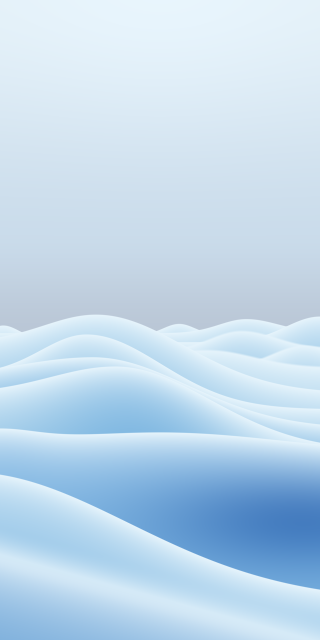
Reproduce this background procedurally as a Shadertoy shader.

```glsl
// Pale winter sky above layered, softly glowing blue snow dunes.

const vec3 RIM = vec3(0.90, 0.955, 0.985);
const vec3 FAR_SNOW = vec3(0.70, 0.84, 0.93);
const vec3 MID_SNOW = vec3(0.58, 0.77, 0.90);
const vec3 HILL_BLUE = vec3(0.45, 0.69, 0.87);
const vec3 SLOPE_BLUE = vec3(0.48, 0.70, 0.88);
const vec3 DEEP_BLUE = vec3(0.22, 0.45, 0.73);
const vec3 NEAR_SNOW = vec3(0.60, 0.78, 0.91);
const vec3 FRONT_BLUE = vec3(0.42, 0.64, 0.84);

float bell(float t) {
    return exp(-t * t);
}

// Crest height: one peak (x, height), with a base and width on each side.
float ridge(float x, vec2 peak, vec2 leftSide, vec2 rightSide) {
    vec2 side = x < peak.x ? leftSide : rightSide;
    return mix(side.x, peak.y, bell((x - peak.x) / side.y));
}

// Covers everything under the crest, fading from bright rim to body colour.
vec3 addDune(vec3 behind, float y, float crest, vec3 body, float falloff, float softness) {
    float depth = crest - y;
    float shade = 1.0 - exp(-max(depth, 0.0) / falloff);
    float cover = smoothstep(-softness, softness * 0.5, depth);
    return mix(behind, mix(RIM, body, shade), cover);
}

vec3 skyColor(vec2 p) {
    vec3 horizon = vec3(0.735, 0.785, 0.845);
    vec3 middle = vec3(0.795, 0.865, 0.925);
    vec3 zenith = vec3(0.90, 0.95, 0.98);
    vec3 sky = mix(horizon, middle, smoothstep(0.47, 0.64, p.y));
    sky = mix(sky, zenith, smoothstep(0.58, 1.02, p.y));
    float halo = bell((p.x - 0.5) / 0.45) * smoothstep(0.6, 1.0, p.y);
    return sky + 0.018 * (halo - 0.4);
}

vec3 farDunes(vec3 color, vec2 p, float edge) {
    float leftKnoll = ridge(p.x, vec2(0.01, 0.491), vec2(0.47, 0.06), vec2(0.47, 0.07));
    float midKnoll = ridge(p.x, vec2(0.56, 0.4935), vec2(0.476, 0.07), vec2(0.476, 0.07));
    float rightKnoll = ridge(p.x, vec2(0.77, 0.501), vec2(0.479, 0.12), vec2(0.48, 0.14));
    float edgeKnoll = ridge(p.x, vec2(1.0, 0.505), vec2(0.465, 0.15), vec2(0.465, 0.15));
    float saddle = ridge(p.x, vec2(0.755, 0.482), vec2(0.45, 0.14), vec2(0.455, 0.15));
    float swell = ridge(p.x, vec2(0.95, 0.459), vec2(0.425, 0.14), vec2(0.425, 0.15));
    float apron = ridge(p.x, vec2(0.65, 0.452), vec2(0.44, 0.2), vec2(0.425, 0.2));

    color = addDune(color, p.y, leftKnoll, FAR_SNOW, 0.035, edge);
    color = addDune(color, p.y, midKnoll, FAR_SNOW, 0.025, edge);
    color = addDune(color, p.y, rightKnoll, FAR_SNOW, 0.025, edge);
    color = addDune(color, p.y, edgeKnoll, MID_SNOW, 0.05, edge);
    color = addDune(color, p.y, saddle, MID_SNOW, 0.045, edge * 2.0);
    color = addDune(color, p.y, swell, MID_SNOW, 0.05, edge * 2.0);
    return addDune(color, p.y, apron, FAR_SNOW, 0.04, edge * 2.0);
}

vec3 middleDunes(vec3 color, vec2 p, float edge) {
    float summit = ridge(p.x, vec2(0.30, 0.508), vec2(0.465, 0.23), vec2(0.385, 0.39));
    float shoulder = ridge(p.x, vec2(0.27, 0.477), vec2(0.415, 0.20), vec2(0.36, 0.33));
    float fold = ridge(p.x, vec2(0.29, 0.4414), vec2(0.41, 0.33), vec2(0.33, 0.42));
    float hill = ridge(p.x, vec2(0.36, 0.427), vec2(0.385, 0.285), vec2(0.295, 0.42));

    color = addDune(color, p.y, summit, MID_SNOW, 0.055, edge);
    color = addDune(color, p.y, shoulder, MID_SNOW, 0.045, edge);
    color = addDune(color, p.y, fold, HILL_BLUE, 0.04, edge);
    vec3 hillBody = mix(MID_SNOW, HILL_BLUE, bell((p.x - 0.45) / 0.32));
    return addDune(color, p.y, hill, hillBody, 0.05, edge);
}

vec3 nearDunes(vec3 color, vec2 p, float edge) {
    // Broad slope with a dark hollow on its right.
    float slope = ridge(p.x, vec2(0.5, 0.324), vec2(0.318, 0.25), vec2(0.29, 0.55));
    slope += 0.012 * bell(p.x / 0.15);
    float hollow = bell(length((p - vec2(0.97, 0.195)) / vec2(0.48, 0.085)));
    vec3 slopeBody = mix(SLOPE_BLUE, DEEP_BLUE, hollow);
    color = addDune(color, p.y, slope, slopeBody, 0.045, edge);

    // Descending drift, then a diffuse glowing foreground fold.
    float drift = ridge(p.x, vec2(-0.1, 0.262), vec2(0.06, 0.71), vec2(0.06, 0.71));
    color = addDune(color, p.y, drift, NEAR_SNOW, 0.045, edge);
    float foreground = 0.134 - 0.137 * p.x;
    return addDune(color, p.y, foreground, FRONT_BLUE, 0.08, 0.045);
}

void mainImage(out vec4 fragColor, in vec2 fragCoord) {
    vec2 p = fragCoord / iResolution.xy;
    float edge = max(0.0015, 1.0 / iResolution.y);
    vec3 color = skyColor(p);
    color = farDunes(color, p, edge);
    color = middleDunes(color, p, edge);
    color = nearDunes(color, p, edge);
    fragColor = vec4(color, 1.0);
}
```
